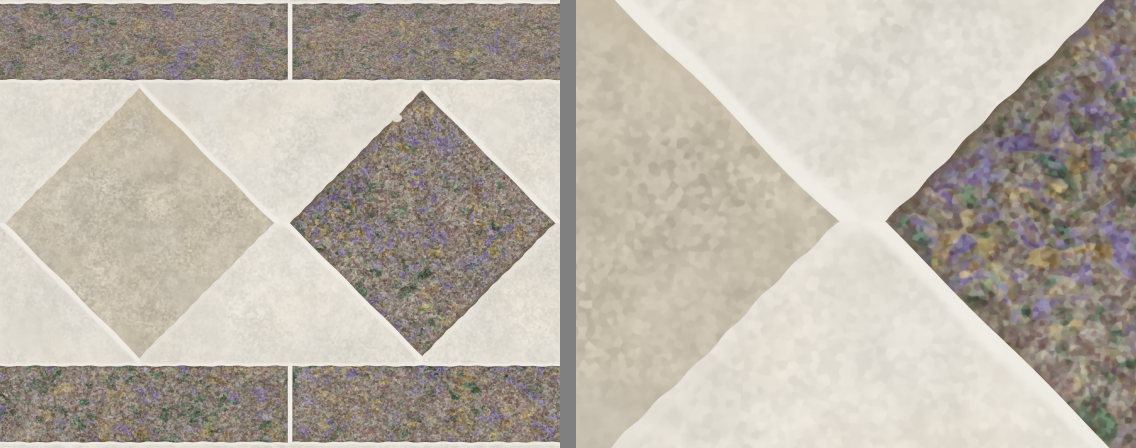
Left, the full canvas; right, a detail of the centre.
Write a WebGL 2 fragment shader that draws this texture.

```glsl
#version 300 es
precision highp float;

uniform vec2 u_resolution;
out vec4 outColor;

vec3 hash3(vec2 cell) {
  vec3 h = fract(cell.xyx * vec3(0.1031, 0.1030, 0.0973));
  h += dot(h, h.yxz + 33.33);
  return fract((h.xxy + h.yzz) * h.zyx);
}

// Soft cellular noise: three random channels blended between nearby cells
vec3 flakes(vec2 p, float sharpness) {
  vec2 base = floor(p);
  vec3 sum = vec3(0.0);
  float total = 0.0;
  for (int y = -1; y <= 1; y++) {
    for (int x = -1; x <= 1; x++) {
      vec2 cell = base + vec2(x, y);
      vec2 offset = cell + hash3(cell + 17.0).xy - p;
      float weight = exp(-sharpness * dot(offset, offset));
      sum += weight * hash3(cell + 71.0);
      total += weight;
    }
  }
  return sum / max(total, 1e-5);
}

float coverage(float d) {
  return clamp(0.5 - d * u_resolution.x, 0.0, 1.0);
}

// Mottled stone with violet, green, ochre and rose flecks
vec3 granite(vec2 p, float contrast) {
  vec2 warped = p + 0.003 * sin(p.yx * 95.0 + 2.0 * sin(p * 41.0));
  vec3 wide = flakes(warped * 24.0, 5.0) - 0.5;
  vec3 medium = flakes(warped * vec2(72.0, 88.0) + 9.0, 9.0) - 0.5;
  vec3 fine = flakes(warped * vec2(165.0, 205.0) + 31.0, 9.0) - 0.5;
  vec3 grain = flakes(p * 330.0 + 57.0, 7.0) - 0.5;
  vec3 tint = wide * 0.45 + medium * 0.6 + fine * 0.3;

  vec3 color = vec3(0.55, 0.51, 0.465);
  color = mix(color, vec3(0.39, 0.34, 0.50), contrast * 0.8 * smoothstep(0.06, 0.42, tint.x));
  color = mix(color, vec3(0.32, 0.41, 0.32), contrast * 0.8 * smoothstep(0.08, 0.42, tint.y));
  color = mix(color, vec3(0.63, 0.55, 0.37), contrast * 0.7 * smoothstep(0.07, 0.42, tint.z));
  color = mix(color, vec3(0.65, 0.56, 0.55), 0.7 * smoothstep(0.05, 0.4, -tint.x));
  float light = 0.20 * medium.y * medium.z + 0.17 * fine.x + 0.12 * medium.x + 0.16 * grain.y;
  return color + contrast * light + 0.05 * grain;
}

// Pale limestone with faint clouds and speckles
vec3 limestone(vec2 p, vec3 color, float roughness) {
  vec3 cloud = flakes(p * 17.0 + 5.0, 3.5) - 0.5;
  vec3 patches = flakes(p * 65.0 + 43.0, 6.0) - 0.5;
  vec3 grain = flakes(p * 220.0 + 83.0, 8.0) - 0.5;
  float light = 0.045 * cloud.x + 0.035 * patches.y + 0.07 * grain.z * (0.6 + cloud.y);
  return color + roughness * light + vec3(0.012, 0.004, -0.014) * cloud.z;
}

void main() {
  vec2 p = gl_FragCoord.xy / u_resolution.x;
  float wobble = 0.0006 * (sin(p.x * 73.0) + sin(p.x * 191.0 + p.y * 120.0));
  vec3 groutColor = vec3(0.94, 0.93, 0.90);
  vec3 color = limestone(p, vec3(0.88, 0.86, 0.82), 1.0);

  // Two diamonds across, alternating limestone and granite
  float column = floor((p.x + 0.0035) / 0.505);
  vec2 q = vec2(mod(p.x + 0.0035, 0.505) - 0.2525, p.y - 0.4015);
  float isGranite = mod(column, 2.0);
  float halfSize = mix(0.240, 0.237, isGranite);
  float diamond = (abs(q.x) + abs(q.y) - halfSize) * 0.7071 + wobble;

  // Bright joints on the falling diagonals, faint ones on the rising pair
  float falling = smoothstep(-0.0003, 0.0003, q.x * q.y);
  float joint = 1.0 - smoothstep(0.002, 0.009, abs(diamond - 0.004));
  color = mix(color, groutColor, joint * mix(0.3, 0.9, falling));
  float junction = length((p - vec2(0.505, 0.407)) * vec2(0.8, 1.2));
  color = mix(color, groutColor, 0.6 * (1.0 - smoothstep(0.005, 0.024, junction)));

  // Diamond face with a darker rim and one small chip
  vec3 face;
  if (isGranite > 0.5) {
    face = granite(p, 1.12);
    float rim = smoothstep(-0.010, -0.001, diamond);
    face = mix(face, vec3(0.40, 0.34, 0.27), rim * mix(0.6, 0.25, falling));
    float chip = length((q - vec2(-0.046, 0.188)) * vec2(0.8, 1.1)) - 0.008;
    diamond = max(diamond, -chip);
  } else {
    face = limestone(p * 1.1 + 3.0, vec3(0.775, 0.742, 0.675), 1.7);
    float rim = smoothstep(-0.045, 0.0, diamond) * smoothstep(-0.05, 0.2, q.y);
    face = mix(face, vec3(0.80, 0.74, 0.63), 0.45 * rim);
  }
  color = mix(color, face, coverage(diamond));

  // Granite border strips above and below, split by one upright joint
  float side = p.y - 0.402;
  float strip = abs(abs(side) - 0.3235) - 0.0678 + wobble;
  float stripJoint = 1.0 - smoothstep(0.001, 0.006, abs(strip - 0.002));
  color = mix(color, groutColor, 0.75 * stripJoint);
  float tile = max(strip, 0.0042 - abs(p.x - 0.518));
  if (tile < 0.004) {
    float upper = step(0.0, side);
    vec3 stone = granite(p * mix(vec2(1.0), vec2(1.1, 1.35), upper) + 2.0, mix(1.05, 0.82, upper));
    stone *= 1.0 - 0.14 * smoothstep(-0.005, 0.0, tile);
    vec3 upright = mix(color, groutColor, step(strip, 0.0));
    color = mix(upright, stone, coverage(tile));
  }

  outColor = vec4(clamp(color, 0.0, 1.0), 1.0);
}
```
